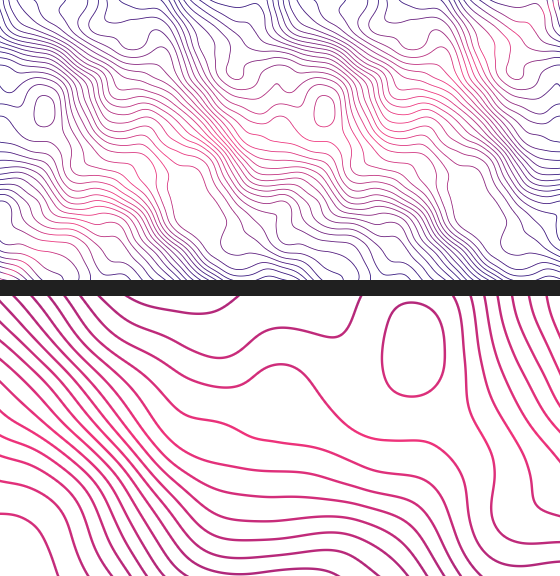
Top: the whole. Bottom: its middle third, enlarged.
Reproduce this background procedurally as a WebGL 1 fragment shader.

```glsl
precision highp float;

uniform vec2 u_resolution;

float hash(vec2 cell) {
  return fract(sin(dot(cell, vec2(127.1, 311.7))) * 43758.5453);
}

// Dot product of a cell corner's random unit gradient with the offset to it.
float cornerSlope(vec2 cell, vec2 offset, float period) {
  cell.x = mod(cell.x, period);
  float angle = 6.2832 * hash(cell + period * 3.7);
  return dot(vec2(cos(angle), sin(angle)), offset);
}

// Gradient noise that repeats once per unit of x.
float tiledNoise(vec2 p, float frequency) {
  p *= frequency;
  vec2 cell = floor(p);
  vec2 f = p - cell;
  vec2 fade = f * f * f * (f * (f * 6.0 - 15.0) + 10.0);
  vec2 e = vec2(1.0, 0.0);
  float low = mix(cornerSlope(cell, f, frequency),
                  cornerSlope(cell + e.xy, f - e.xy, frequency), fade.x);
  float high = mix(cornerSlope(cell + e.yx, f - e.yx, frequency),
                   cornerSlope(cell + e.xx, f - e.xx, frequency), fade.x);
  return mix(low, high, fade.y);
}

// Tilted plane with broad folds and fine ripples; whole values are contours.
float terrain(vec2 p) {
  return dot(p, vec2(20.0, 27.0))
       + 8.5 * tiledNoise(p, 3.0)
       + 2.2 * tiledNoise(p + 0.37, 6.0)
       + 0.7 * tiledNoise(p + 0.71, 10.0);
}

// 0 where a falling diagonal meets the canvas border, 1 halfway along it.
float diagonalCentre(vec2 p, float aspect) {
  float behind = min(p.x, (1.0 - p.y) / 0.75);
  float ahead = min(aspect - p.x, p.y / 0.75);
  return 1.0 - abs(behind - ahead) / max(behind + ahead, 0.0001);
}

void main() {
  vec2 p = gl_FragCoord.xy / u_resolution.y;
  float pixel = 1.0 / u_resolution.y;

  // Distance to the nearest contour, from the local slope
  float height = terrain(p);
  vec2 stepSize = vec2(0.001, 0.0);
  vec2 slope = vec2(terrain(p + stepSize.xy) - height,
                    terrain(p + stepSize.yx) - height) / stepSize.x;
  float distanceToLine = abs(fract(height) - 0.5) / max(length(slope), 4.0);

  // Thin line with a one-pixel smooth edge
  float lineWidth = 0.0029;
  float coverage = clamp((0.5 * (lineWidth + pixel) - distanceToLine) / pixel,
                         0.0, min(1.0, lineWidth / pixel));

  // Navy ends blending to pink in the middle of each line
  float centre = diagonalCentre(p, u_resolution.x / u_resolution.y);
  vec3 ink = mix(vec3(0.16, 0.06, 0.48), vec3(0.94, 0.20, 0.48), centre);

  gl_FragColor = vec4(mix(vec3(1.0), ink, coverage), 1.0);
}
```
